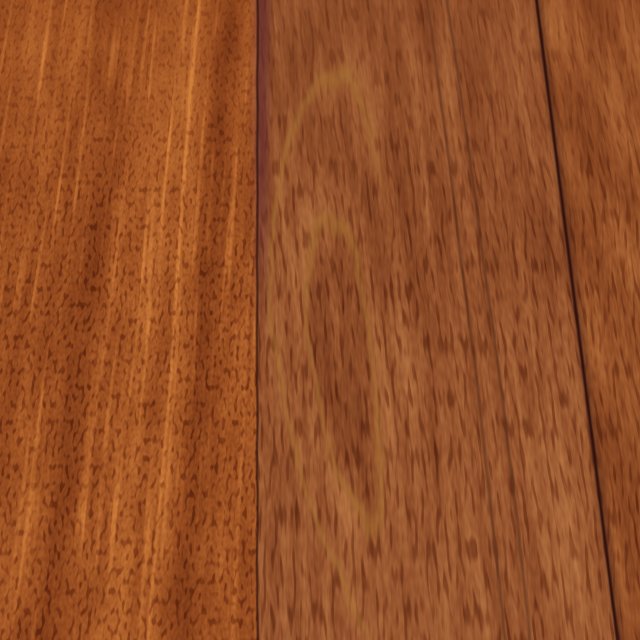
This texture is drawn by a WebGL 1 fragment shader. Its source:

```glsl
precision highp float;
// Three varnished hardwood planks seen in mild perspective.
// Stretched gradient noise makes pores and streaks, a bent ellipse field
// makes the cathedral rings, and thin distance lines make the seams.
uniform vec2 u_resolution;

const float SEAM_X = 0.402;      // left seam, also the vanishing column
const float PLANK_WIDTH = 0.563; // middle plank at the lower edge
const float TAPER = 0.225;       // narrowing toward the top

const vec3 DARK_WOOD = vec3(0.37, 0.155, 0.065);
const vec3 MID_WOOD = vec3(0.57, 0.305, 0.15);
const vec3 PALE_WOOD = vec3(0.78, 0.50, 0.27);
const vec3 RING_OLIVE = vec3(0.64, 0.43, 0.19);
const vec3 VEIN_GREY = vec3(0.36, 0.20, 0.12);
const vec3 SEAM_DARK = vec3(0.17, 0.06, 0.05);
const vec3 SEAM_PURPLE = vec3(0.36, 0.15, 0.18);

vec2 gradientAt(vec2 cell) {
  vec3 q = fract(cell.xyx * vec3(0.1031, 0.1030, 0.0973));
  q += dot(q, q.yzx + 33.33);
  float angle = 6.2832 * fract((q.x + q.y) * q.z);
  return vec2(cos(angle), sin(angle));
}

float gradientNoise(vec2 p) {
  vec2 i = floor(p), f = p - i;
  vec2 w = f * f * f * (f * (f * 6.0 - 15.0) + 10.0);
  vec2 e = vec2(1.0, 0.0);
  float low = mix(dot(gradientAt(i), f), dot(gradientAt(i + e), f - e), w.x);
  float high = mix(dot(gradientAt(i + e.yx), f - e.yx),
                   dot(gradientAt(i + 1.0), f - 1.0), w.x);
  return mix(low, high, w.y);
}

float fractalNoise(vec2 p) {
  float sum = 0.0, gain = 1.0;
  for (int i = 0; i < 3; i++) {
    sum += gain * gradientNoise(p);
    p = p * 2.03 + 17.3;
    gain *= 0.55;
  }
  return sum;
}

// Soft line: 1 on the centre, 0 beyond the half width.
float line(float distance, float halfWidth) {
  return 1.0 - smoothstep(0.0, halfWidth, abs(distance));
}

// Dark pores drawn out along the grain.
float pores(vec2 p, vec2 density) {
  return smoothstep(0.02, 0.42, gradientNoise(p * density + 31.7));
}

vec3 woodColor(float tone) {
  vec3 lower = mix(DARK_WOOD, MID_WOOD, clamp(tone * 2.0, 0.0, 1.0));
  return mix(lower, PALE_WOOD, clamp(tone * 2.0 - 1.0, 0.0, 1.0));
}

// Ribbon-striped plank with short speckled pores.
vec3 stripedPlank(vec2 p, float focus) {
  float across = p.x - 0.042 * p.y + 0.006 * gradientNoise(p * vec2(5.0, 3.0));
  vec2 grain = vec2(across, p.y);
  float tone = 0.57 + 0.24 * fractalNoise(grain * vec2(22.0, 1.1) + 4.0);
  tone += 0.13 * fractalNoise(grain * vec2(26.0, 9.0));
  tone -= 0.22 * line(across + 0.335, 0.05);
  tone -= 0.13 * line(across + 0.115, 0.055);
  tone += 0.12 * line(across + 0.215, 0.08);
  float threads = smoothstep(0.08, 0.5, gradientNoise(grain * vec2(95.0, 2.2)));
  float broken = 0.6 + 0.8 * gradientNoise(grain * vec2(40.0, 9.0));
  tone += 0.34 * threads * broken;
  tone += 0.28 * line(across + 0.17, 0.006) + 0.16 * line(across + 0.04, 0.006);
  float speckle = pores(grain, vec2(150.0, 62.0));
  tone -= focus * (0.34 * speckle * (1.0 - 0.6 * threads)
                   + 0.16 * gradientNoise(grain * vec2(210.0, 105.0)));
  return woodColor(tone) * vec3(1.04, 0.98, 0.84);
}

// Long-pored tone shared by the flat-sawn planks.
float flatSawnTone(vec2 grain, float focus) {
  float tone = 0.56 + 0.13 * fractalNoise(grain * vec2(9.0, 2.2) + 9.0);
  tone += 0.20 * fractalNoise(grain * vec2(58.0, 3.2));
  tone -= focus * 0.32 * pores(grain, vec2(145.0, 19.0));
  return tone - focus * 0.16 * gradientNoise(grain * vec2(200.0, 45.0));
}

// Elongated rings round a leaning axis; the lower half is stretched.
float ringField(vec2 uv) {
  float down = 0.5 - uv.y;
  float axis = 0.527 + 0.1 * down + 0.25 * down * down;
  float along = (down - 0.04) * (down > 0.04 ? 0.75 : 1.0);
  float wobble = 0.03 * fractalNoise(uv * vec2(18.0, 6.0));
  return length(vec2((uv.x - axis) / 0.24, along)) + wobble;
}

vec3 cathedralPlank(vec2 uv, vec2 p, float focus) {
  float ring = ringField(uv);
  float bent = p.x + 0.045 * uv.y * uv.y + 0.004 * gradientNoise(p * 4.0);
  float tone = flatSawnTone(vec2(bent, p.y), focus);
  tone += 0.15 * gradientNoise(vec2(ring * 11.0, 3.7));
  tone += 0.07 * smoothstep(0.17, 0.25, ring) * (1.0 - smoothstep(0.3, 0.5, ring));
  tone -= 0.07 * (1.0 - smoothstep(0.16, 0.21, ring)) + 0.09 * (uv.y - 0.45);
  vec3 color = woodColor(tone) * vec3(0.98, 1.0, 1.08);
  float leftLeg = 1.0 - smoothstep(0.54, 0.64, uv.x);
  float bands = line(ring - 0.2, 0.028) + line(ring - 0.42, 0.028) * leftLeg;
  color = mix(color, RING_OLIVE, 0.55 * bands);
  float veins = line(bent - 0.385, 0.005) + line(bent - 0.425, 0.005);
  return mix(color, VEIN_GREY, 0.55 * veins);
}

vec3 wavyPlank(vec2 p, float focus) {
  vec2 grain = p + vec2(0.02 * gradientNoise(p * vec2(4.0, 3.0)), 0.0);
  float tone = flatSawnTone(grain, focus) - 0.03;
  tone += 0.3 * gradientNoise(vec2(p.x * 9.0, p.y * 4.5 + p.x * 7.0));
  return woodColor(tone);
}

void main() {
  vec2 uv = gl_FragCoord.xy / u_resolution;
  float scale = 1.0 - TAPER * uv.y;
  vec2 floorPos = vec2(uv.x - SEAM_X, uv.y) / scale;
  float focus = 1.0 - 0.5 * smoothstep(0.5, 1.0, uv.y);

  // Join the planks.
  float leftGap = uv.x - SEAM_X + 0.0015 * gradientNoise(vec2(uv.y * 14.0, 2.5));
  float rightGap = (floorPos.x - PLANK_WIDTH) * scale;
  vec3 color = mix(stripedPlank(floorPos, focus),
                   cathedralPlank(uv, floorPos, focus),
                   smoothstep(-0.001, 0.001, leftGap));
  color = mix(color, wavyPlank(floorPos, focus),
              smoothstep(-0.001, 0.001, rightGap));

  // Seams: a purple sheen on the upper left one, a dark gap on both.
  float sheen = line(leftGap - 0.006, 0.022) * smoothstep(0.4, 0.8, uv.y);
  color = mix(color, SEAM_PURPLE, 0.6 * sheen);
  color = mix(color, SEAM_DARK, 0.7 * line(leftGap, 0.0035));
  color = mix(color, SEAM_DARK, 0.3 * line(rightGap - 0.003, 0.014));
  color = mix(color, SEAM_DARK, 0.95 * line(rightGap, 0.0045));
  gl_FragColor = vec4(color, 1.0);
}
```
